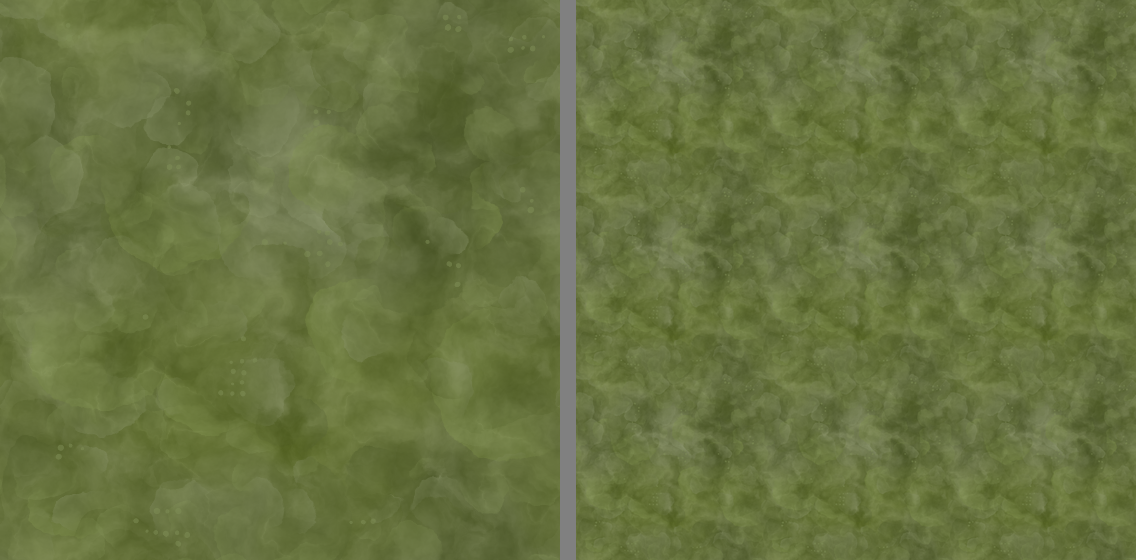
Left, the tile; right, the same tile 3 across and 3 down.
Write a three.js fragment shader that draws this texture.

```glsl
varying vec2 vUv;

vec2 hash(vec2 p) {
  vec3 q = fract(p.xyx * vec3(0.1031, 0.1030, 0.0973));
  q += dot(q, q.yzx + 33.33);
  return fract((q.xx + q.yz) * q.zy);
}

// Gradient noise wrapping after a whole number of cells
float corner(vec2 cell, vec2 offset, float period, float seed) {
  float angle = 6.2832 * hash(mod(cell, period) + seed).x;
  return dot(vec2(cos(angle), sin(angle)), offset);
}

float noise(vec2 p, float period, float seed) {
  vec2 i = floor(p), f = p - i;
  vec2 u = f * f * f * (f * (f * 6.0 - 15.0) + 10.0);
  vec2 e = vec2(1.0, 0.0);
  float bottom = mix(corner(i, f, period, seed), corner(i + e, f - e, period, seed), u.x);
  float top = mix(corner(i + e.yx, f - e.yx, period, seed), corner(i + 1.0, f - 1.0, period, seed), u.x);
  return mix(bottom, top, u.y);
}

float fbm(vec2 uv, float period, float seed) {
  float sum = 0.0, amplitude = 0.7;
  for (int i = 0; i < 6; i++) {
    sum += amplitude * noise(uv * period, period, seed);
    period *= 2.0;
    amplitude *= 0.56;
    seed += 17.0;
  }
  return sum;
}

// Rounded paint washes: crisp on one side, dissolving on the other
vec3 washes(vec3 color, vec3 tint, vec2 uv, float cells, float seed, float cloud, float strength) {
  vec2 p = uv * cells;
  for (int y = -1; y <= 1; y++) {
    for (int x = -1; x <= 1; x++) {
      vec2 cell = floor(p) + vec2(float(x), float(y));
      vec2 id = mod(cell, cells) + seed;
      vec2 place = hash(id), kind = hash(id + 57.0), shape = hash(id + 91.0);
      vec2 d = p - cell - 0.2 - 0.6 * place;
      float radius = mix(0.25, 0.6, kind.x);
      float angle = 6.2832 * kind.y;
      vec2 side = vec2(cos(angle), sin(angle));
      float edge = radius - length(d * vec2(1.0, mix(0.85, 1.3, shape.x)));
      float mask = smoothstep(0.0, 0.003 * cells, edge);
      float dissolve = smoothstep(-0.6, 0.9, dot(d, side) / radius + 1.6 * cloud);
      float rim = exp(-max(edge, 0.0) * 150.0 / cells);
      float present = step(0.35, shape.y);
      color = mix(color, tint, present * strength * mask * dissolve * (0.85 + 0.3 * rim));
    }
  }
  return color;
}

// Clusters of small paint drops
float drops(vec2 uv) {
  vec2 p = uv * 52.0;
  vec2 cell = mod(floor(p), 52.0);
  vec2 place = hash(cell + 211.0), kind = hash(cell + 307.0);
  float cluster = noise((cell + 0.5) * 8.0 / 52.0, 8.0, 71.0);
  float radius = mix(0.14, 0.3, kind.x);
  float d = length(fract(p) - mix(vec2(0.34), vec2(0.66), place));
  return smoothstep(radius + 0.05, radius - 0.05, d) * step(0.4, cluster) * step(0.35, kind.y);
}

void main() {
  vec2 warp = vec2(fbm(vUv, 5.0, 3.0), fbm(vUv, 5.0, 131.0));
  vec2 flow = vUv + 0.09 * warp;
  vec2 ragged = vUv + 0.028 * vec2(fbm(vUv, 10.0, 23.0), fbm(vUv, 10.0, 151.0));
  float cloud = fbm(flow, 6.0, 41.0);

  // Mottled ground with greener and greyer regions
  float tone = 0.44 + 0.75 * fbm(flow, 3.0, 7.0) + 0.6 * cloud;
  vec3 color = mix(vec3(0.325, 0.375, 0.165), vec3(0.495, 0.535, 0.345), clamp(tone, -0.1, 1.15));
  float green = fbm(flow, 2.0, 61.0);
  color += green * vec3(0.025, 0.04, -0.045);

  // Layered washes
  color = washes(color, vec3(0.345, 0.395, 0.195), ragged, 5.0, 11.0, cloud, 0.5);
  color = washes(color, vec3(0.475, 0.54, 0.28), ragged, 4.0, 43.0, cloud, 0.5);
  color = washes(color, vec3(0.52, 0.56, 0.40), ragged, 8.0, 83.0, -cloud, 0.36);
  color = washes(color, vec3(0.35, 0.40, 0.18), ragged, 7.0, 127.0, -cloud, 0.38);
  color = washes(color, vec3(0.49, 0.55, 0.32), ragged, 10.0, 173.0, cloud, 0.32);

  // Pale mist and fine torn wisps over the washes
  float wisp = fbm(flow + 0.03 * cloud, 9.0, 229.0);
  color += vec3(0.075, 0.073, 0.078) * wisp;
  float mist = smoothstep(0.08, 0.6, fbm(flow, 5.0, 97.0) + 0.5 * wisp);
  color = mix(color, vec3(0.54, 0.57, 0.41), 0.36 * mist);
  float vein = 1.0 - abs(noise(flow * 9.0, 9.0, 113.0) + 0.3 * cloud);
  color += 0.035 * pow(clamp(vein, 0.0, 1.0), 26.0) * smoothstep(-0.1, 0.3, warp.x);
  color += 0.036 * fbm(ragged, 24.0, 191.0) - 0.005;

  vec2 loose = vUv + 0.006 * vec2(cloud, wisp);
  color = mix(color, vec3(0.50, 0.56, 0.34), 0.5 * drops(loose));
  gl_FragColor = vec4(color, 1.0);
}
```
